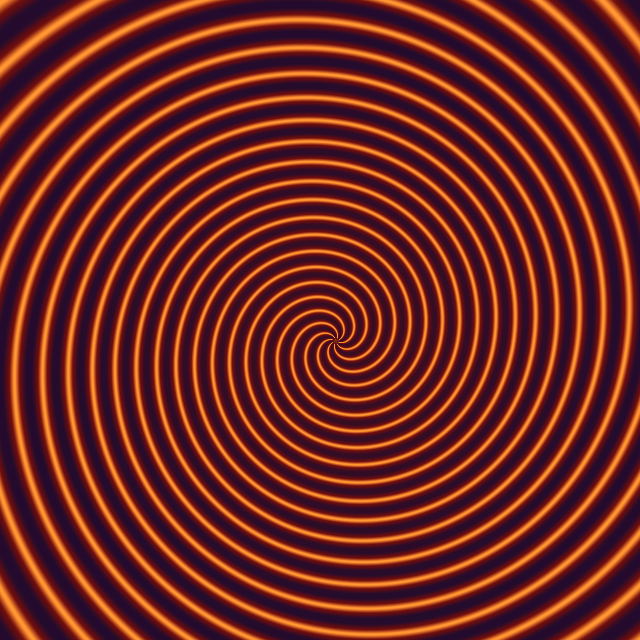
This background is drawn by a WebGL 2 fragment shader. Its source:

```glsl
#version 300 es
precision highp float;
// Eight glowing orange spiral arms unwinding over a dark plum ground.
// A quadratic radial phase minus the polar angle gives the arms, which widen
// outward; the distance to the nearest arm, in turns, picks the colour.

uniform vec2 u_resolution;
out vec4 fragColor;

const float TAU = 6.2831853;
const float ARMS = 8.0;

// Distance to the nearest arm: 0 on its ridge, 0.5 midway between two arms.
float armDistance(vec2 p) {
    float r = length(p);
    float turns = r * (45.2 - 23.3 * r) - ARMS * atan(p.y, p.x) / TAU;
    return abs(fract(turns - 0.25) - 0.5);
}

// Plum trough, crimson halo, orange band and a hot core, layered inward.
vec3 armColor(float d, float r) {
    vec3 trough = mix(vec3(0.22, 0.05, 0.135), vec3(0.14, 0.045, 0.175), smoothstep(0.05, 0.5, r));
    vec3 halo = vec3(0.43, 0.05, 0.05);
    vec3 color = mix(halo, trough, smoothstep(0.16, 0.42, d));
    color = mix(vec3(0.96, 0.51, 0.17), color, smoothstep(0.02, 0.2, d));
    return color + vec3(0.05, 0.09, 0.03) * (1.0 - smoothstep(0.0, 0.08, d));
}

void main() {
    float size = min(u_resolution.x, u_resolution.y);
    vec2 p = (gl_FragCoord.xy - 0.5 * u_resolution) / size - vec2(0.025, -0.033);
    float r = length(p);
    vec3 color = armColor(armDistance(p), r);

    // Blend to the mean tone where the arms become finer than a pixel.
    float footprint = ARMS / (TAU * max(r, 0.0001) * size);
    color = mix(color, vec3(0.45, 0.15, 0.1), smoothstep(0.3, 1.0, footprint));
    fragColor = vec4(color, 1.0);
}
```
